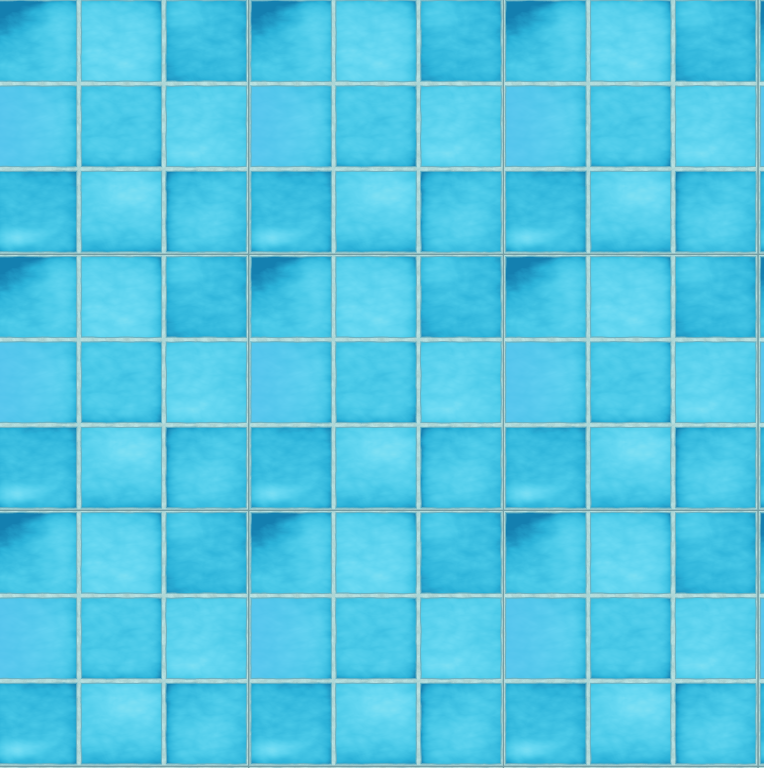
Give the GLSL for this pattern, as a WebGL 2 fragment shader.

```glsl
#version 300 es
precision highp float;
// Glazed turquoise wall tiles: a three by three panel repeated three times each way.

uniform vec2 u_resolution;
out vec4 fragColor;

vec2 hash2(vec2 p) {
    p = vec2(dot(p, vec2(127.1, 311.7)), dot(p, vec2(269.5, 183.3)));
    return fract(sin(p) * 43758.5);
}

// Layered, warped sines, roughly -0.7 to 0.7
float ripple(vec2 p) {
    float sum = 0.0, gain = 0.5;
    for (int i = 0; i < 5; i++) {
        sum += gain * sin(p.x) * cos(p.y);
        p = mat2(0.8, -0.6, 0.6, 0.8) * p * 1.8 + sin(p.yx * 1.3) + 1.7;
        gain *= 0.58;
    }
    return sum;
}

// Distance to the nearest scattered point
float cellular(vec2 p) {
    vec2 id = floor(p);
    float nearest = 2.0;
    for (int y = -1; y <= 1; y++)
        for (int x = -1; x <= 1; x++) {
            vec2 cell = id + vec2(x, y);
            nearest = min(nearest, length(cell + hash2(cell) - p));
        }
    return nearest;
}

// Soft elliptical patch
float patchAt(vec2 p, vec2 centre, vec2 radius) {
    vec2 d = (p - centre) / radius;
    return exp(-dot(d, d));
}

// Glaze colour from deep (-2.2) through base (0) to pale (2)
vec3 glaze(float tone) {
    vec3 c = mix(vec3(0.08, 0.50, 0.69), vec3(0.17, 0.70, 0.85), clamp((tone + 2.2) / 1.2, 0.0, 1.0));
    c = mix(c, vec3(0.29, 0.79, 0.91), clamp(tone + 1.0, 0.0, 1.0));
    c = mix(c, vec3(0.41, 0.85, 0.95), clamp(tone, 0.0, 1.0));
    return mix(c, vec3(0.56, 0.90, 0.96), clamp(tone - 1.0, 0.0, 1.0));
}

void main() {
    // Nine tiles each way, rows counted from the top
    vec2 uv = gl_FragCoord.xy / u_resolution;
    vec2 panel = mod(vec2(uv.x, 1.0 - uv.y) * 9.0 + vec2(0.07, 0.02), 3.0);
    vec2 local = fract(panel);
    ivec2 id = ivec2(panel);
    int tile = id.y * 3 + id.x;
    float px = 9.0 / min(u_resolution.x, u_resolution.y);

    // Overall tone of each tile, and its edge shade: left, right, top, bottom
    float tones[9] = float[9](0.0, 0.8, -0.45, 0.3, 0.15, 0.5, -0.45, 0.5, -0.15);
    vec4 shades[9] = vec4[9](
        vec4(0.5, 1.2, 1.6, 0.3), vec4(0.5, 1.7, 1.1, 0.3), vec4(0.9, 0.8, 0.6, 0.7),
        vec4(0.2, 1.4, 0.4, 0.4), vec4(0.5, 1.5, 0.4, 1.5), vec4(0.4, 0.5, 0.4, 0.4),
        vec4(0.6, 1.1, 1.0, 0.7), vec4(0.4, 0.7, 0.4, 1.0), vec4(1.8, 0.5, 1.1, 0.7));
    vec4 edge = vec4(local.x, 1.0 - local.x, local.y, 1.0 - local.y);
    float tone = tones[tile] - dot(shades[tile], exp(-max(edge - 0.03, 0.0) * 16.0));

    // Pooled and thin glaze
    if (tile == 0) tone += 0.7 * smoothstep(0.4, 0.8, local.x)
        - 2.2 * patchAt(local, vec2(0.05, 0.0), vec2(0.6, 0.5));
    if (tile == 1) tone -= 0.8 * patchAt(local, vec2(1.0, 0.0), vec2(0.3, 0.25));
    if (tile == 2) tone += 0.6 * patchAt(local, vec2(0.15, 0.12), vec2(0.25, 0.2));
    if (tile == 5) tone += 0.8 * patchAt(local, vec2(0.35, 0.82), vec2(0.4, 0.12));
    if (tile == 6) tone += 1.8 * patchAt(local, vec2(0.25, 0.8), vec2(0.25, 0.1));
    if (tile == 7) tone += 0.8 * patchAt(local, vec2(0.7, 0.3), vec2(0.35, 0.22))
        - 0.7 * smoothstep(0.55, 1.0, local.y);
    if (tile == 8) tone += 0.6 * patchAt(local, vec2(0.6, 0.65), vec2(0.3, 0.25));

    // Brushed mottling, fine streaks and pits
    tone += 0.45 * ripple(panel * vec2(4.0, 5.0) + 2.0);
    tone += 0.25 * ripple(panel * vec2(9.0, 24.0));
    tone += 0.4 * (0.5 - cellular(panel * vec2(7.0, 11.0) + 0.12 * sin(panel.yx * 17.0)));
    vec3 colour = glaze(tone);

    // Bluer cast in the middle left tile
    if (tile == 3) colour = mix(colour, vec3(0.36, 0.76, 0.94), 0.6 * (1.0 - local.x));

    // Grout with worn sides and a pale core
    vec2 toLine = min(local, 1.0 - local);
    float grout = min(toLine.x, toLine.y);
    float wear = ripple(panel * 13.0);
    float side = 0.033 + 0.006 * wear;
    float core = 0.020 + 0.006 * wear;
    colour = mix(vec3(0.43, 0.70, 0.76), colour, smoothstep(side - 0.6 * px, side + 0.7 * px, grout));
    vec3 groutPale = vec3(0.69, 0.85, 0.85) + 0.06 * ripple(panel * 31.0);
    colour = mix(groutPale, colour, smoothstep(core - 0.6 * px, core + 0.6 * px, grout));

    // Grey joint between panels
    vec2 toJoint = min(panel, 3.0 - panel);
    float joint = min(toJoint.x, toJoint.y);
    float jointMask = 1.0 - smoothstep(0.008 - 0.5 * px, 0.008 + 0.6 * px, joint);
    colour = mix(colour, vec3(0.40, 0.56, 0.59), 0.8 * jointMask);

    fragColor = vec4(clamp(colour, 0.0, 1.0), 1.0);
}
```
